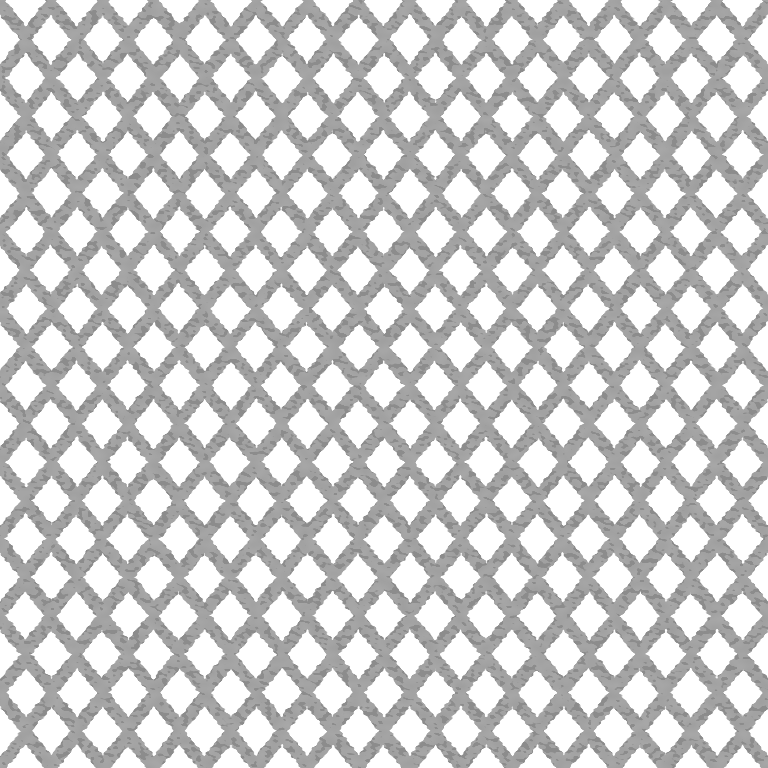
This pattern is drawn by a WebGL 1 fragment shader. Its source:

```glsl
precision highp float;
// Grey diamond netting over white: 15 by 10 repeats, each holding two staggered holes.
// Holes are diamond distances with toothed edges; wrapping gradient noise
// scatters darker flecks along the cords and leaves the knots mostly plain.

uniform vec2 u_resolution;

const float TAU = 6.2831853;
const vec2 REPEATS = vec2(15.0, 10.0);
const vec2 HOLE_HALF_SIZE = vec2(0.0258, 0.0315);
const vec3 HOLE_WHITE = vec3(1.0);
const vec3 CORD_GREY = vec3(0.64);
const vec3 FLECK_GREY = vec3(0.55);

float hash(vec2 p, float seed) {
  return fract(sin(dot(p, vec2(127.1, 311.7)) + seed * 17.3) * 4375.85);
}

// Dot product of a random unit gradient with the offset from its lattice corner
float cornerSlope(vec2 corner, vec2 offset, vec2 cells, float seed) {
  float angle = TAU * hash(mod(corner, cells), seed);
  return dot(vec2(cos(angle), sin(angle)), offset);
}

// Gradient noise that wraps after a whole number of cells
float gradientNoise(vec2 uv, vec2 cells, float seed) {
  vec2 p = uv * cells;
  vec2 i = floor(p);
  vec2 f = p - i;
  vec2 w = f * f * f * (f * (f * 6.0 - 15.0) + 10.0);
  vec2 e = vec2(1.0, 0.0);
  float low = mix(cornerSlope(i, f, cells, seed),
                  cornerSlope(i + e.xy, f - e.xy, cells, seed), w.x);
  float high = mix(cornerSlope(i + e.yx, f - e.yx, cells, seed),
                   cornerSlope(i + e.xx, f - e.xx, cells, seed), w.x);
  return mix(low, high, w.y);
}

// Signed distance to a diamond with the given half width and half height
float diamond(vec2 p, vec2 halfSize) {
  vec2 q = abs(p) / halfSize;
  return (q.x + q.y - 1.0) * halfSize.x * halfSize.y / length(halfSize);
}

// Distance to the nearest hole over both staggered sets, with slight jitter
float holeDistance(vec2 grid) {
  float nearest = 1.0;
  for (int k = 0; k < 2; k++) {
    float seed = float(k) + 1.0;
    vec2 g = grid - 0.5 * float(k);
    vec2 id = floor(g + 0.5);
    vec2 wrapped = mod(id, REPEATS);
    vec2 jitter = vec2(hash(wrapped, seed), hash(wrapped, seed + 4.0)) - 0.5;
    float growth = 1.0 + 0.05 * (hash(wrapped, seed + 8.0) - 0.5);
    vec2 local = (g - id) / REPEATS + 0.0018 * jitter;
    nearest = min(nearest, diamond(local, HOLE_HALF_SIZE * growth));
  }
  return nearest;
}

// Stepped teeth and random nicks along the cord edges
float edgeWear(vec2 uv) {
  float teeth = sin(TAU * 160.0 * uv.y);
  float nicks = gradientNoise(uv, vec2(128.0, 140.0), 3.0);
  return 0.0005 * teeth + 0.0024 * nicks;
}

// Coverage of dark flecks: dense on cords and edges, sparse on knots
float fleckMask(vec2 uv, vec2 grid, float edge, float pixel) {
  vec2 cells = vec2(110.0, 150.0);
  float strand = sin(TAU * dot(uv, vec2(60.0, 160.0)));
  float wave = cos(TAU * grid.x) * cos(TAU * grid.y);
  float cord = smoothstep(-0.75, -0.2, wave);
  float rim = exp(-max(edge, 0.0) / 0.003);
  float score = gradientNoise(uv, cells, 7.0) + 0.1 * strand + 0.15 * rim;
  float threshold = mix(0.36, 0.15, cord);
  float soft = 0.3 * cells.y * pixel;
  return smoothstep(threshold - soft, threshold + soft, score);
}

void main() {
  vec2 uv = gl_FragCoord.xy / u_resolution;
  float pixel = 1.0 / min(u_resolution.x, u_resolution.y);
  vec2 grid = (uv + vec2(0.0, 0.002)) * REPEATS + vec2(0.5, 0.0);

  // Net outline
  float edge = holeDistance(grid) + edgeWear(uv);
  float net = smoothstep(-0.6 * pixel, 0.6 * pixel, edge);

  // Cord surface
  float mottle = 0.03 * gradientNoise(uv, vec2(60.0, 80.0), 11.0);
  float flecks = fleckMask(uv, grid, edge, pixel);
  vec3 cordColor = mix(CORD_GREY + mottle, FLECK_GREY, flecks);

  gl_FragColor = vec4(mix(HOLE_WHITE, cordColor, net), 1.0);
}
```
